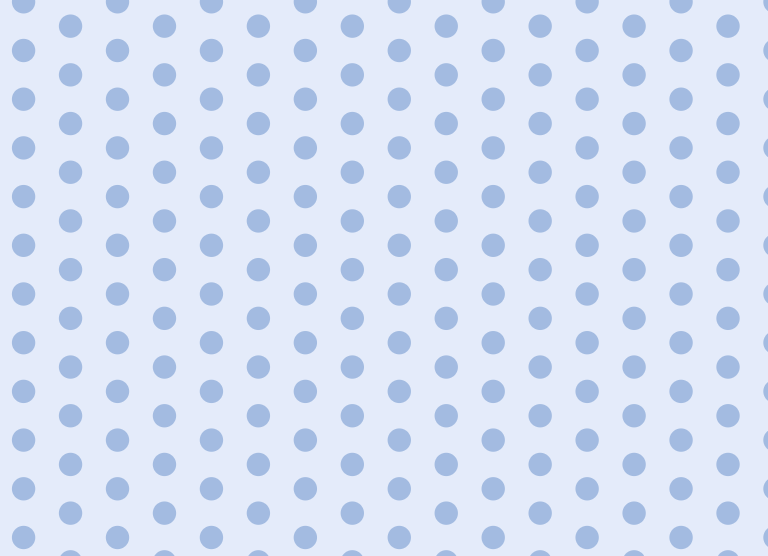
Write a Shadertoy shader that draws this pattern.

```glsl
// Staggered columns of flat blue polka dots on a pale blue ground.

// Lengths are fractions of the canvas width.
#define COLUMN_PITCH 0.06115
#define ROW_PITCH 0.06341
#define DOT_RADIUS 0.0152
#define FIRST_DOT vec2(0.0307, 0.0241)
#define GROUND_COLOR vec3(0.893, 0.922, 0.982)
#define DOT_COLOR vec3(0.640, 0.735, 0.881)

// Signed distance to the nearest dot; odd columns shift by half a row.
float dotDistance(vec2 p) {
    vec2 pitch = vec2(COLUMN_PITCH, ROW_PITCH);
    vec2 cell = (p - FIRST_DOT) / pitch;
    float column = floor(cell.x + 0.5);
    cell.y += 0.5 * mod(column, 2.0);
    vec2 offset = (fract(cell + 0.5) - 0.5) * pitch;
    return length(offset) - DOT_RADIUS;
}

void mainImage(out vec4 fragColor, in vec2 fragCoord) {
    vec2 p = fragCoord / iResolution.x;
    float pixel = 1.0 / iResolution.x;

    // One pixel of edge smoothing
    float coverage = clamp(0.5 - dotDistance(p) / pixel, 0.0, 1.0);
    fragColor = vec4(mix(GROUND_COLOR, DOT_COLOR, coverage), 1.0);
}
```
